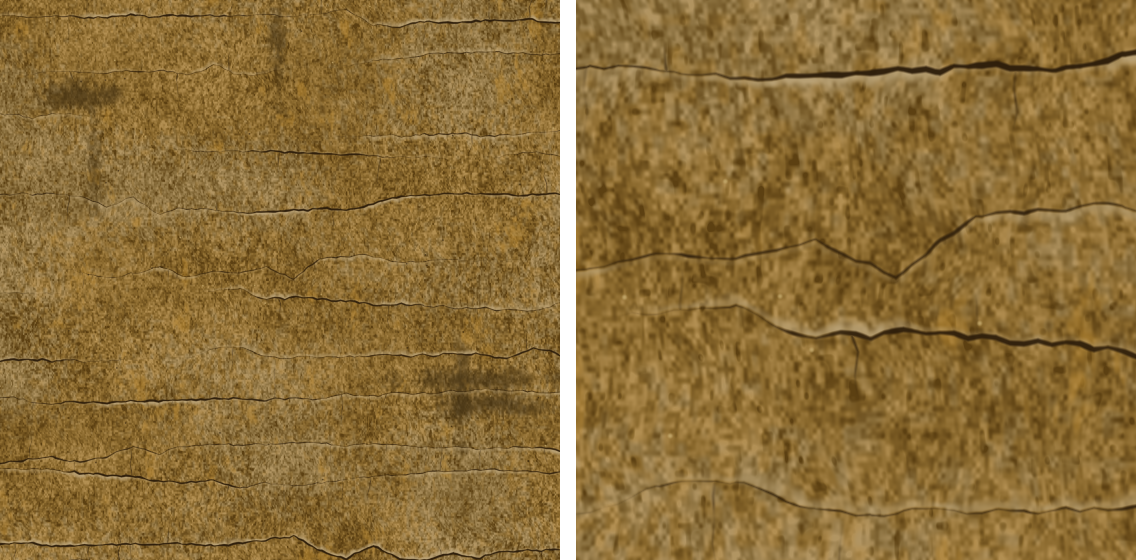
Left: the whole. Right: its middle third, enlarged.
A WebGL 2 fragment shader for this texture:

```glsl
#version 300 es
precision highp float;
// Weathered ochre surface: fine upright grain, broken and kinked horizontal cracks
// with pale lifted rims, small upright side cracks, dark stains and golden spots.
// Value noise gives the grain; loops scatter the cracks and the stains.

#define CRACK_ROWS 12
#define STAINS 6
#define BRANCH_CELLS 11.0
#define GRAIN_CONTRAST 1.0
#define THIN 0.0004
#define THICK 0.0015
#define SOFTNESS 0.0010
#define DARK vec3(0.36, 0.25, 0.07)
#define OCHRE vec3(0.54, 0.41, 0.175)
#define PALE vec3(0.70, 0.56, 0.32)
#define RIM_COLOR vec3(0.73, 0.64, 0.47)
#define CRACK_COLOR vec3(0.17, 0.11, 0.04)

uniform vec2 u_resolution;
out vec4 fragColor;

float hash(vec2 p) {
    vec3 q = fract(vec3(p.xyx) * 0.1031);
    q += dot(q, q.yzx + 33.33);
    return fract((q.x + q.y) * q.z);
}

// Smooth value noise, 0 to 1
float noise(vec2 p) {
    vec2 i = floor(p), f = fract(p);
    f = f * f * (3.0 - 2.0 * f);
    return mix(mix(hash(i), hash(i + vec2(1, 0)), f.x),
               mix(hash(i + vec2(0, 1)), hash(i + vec2(1, 1)), f.x), f.y);
}

// Angular one-dimensional noise, -0.5 to 0.5
float kinks(float x, float seed) {
    float i = floor(x);
    return mix(hash(vec2(i, seed)), hash(vec2(i + 1.0, seed)), x - i) - 0.5;
}

float crackHeight(float x, float row) {
    float base = (row + 0.5 + 0.6 * (hash(vec2(row, 71.0)) - 0.5)) / float(CRACK_ROWS);
    float bend = 0.045 * (noise(vec2(x * 2.3, row * 7.0 + 40.0)) - 0.5);
    float rough = smoothstep(0.5, 0.9, noise(vec2(x * 5.0, row * 5.0 + 90.0)));
    return base + bend + (0.005 + 0.038 * rough) * kinks(x * 21.0, row + 20.0)
         + 0.004 * kinks(x * 53.0, row + 50.0) + 0.003 * kinks(x * 120.0, row + 80.0);
}

float stroke(float d, float halfWidth, float px) {
    float soft = max(SOFTNESS, 0.8 * px);
    return 1.0 - smoothstep(halfWidth - soft, halfWidth + soft, abs(d));
}

// x: darkness of the crack and its side cracks, y: pale rim
vec2 crack(vec2 p, float row, float px) {
    float y = crackHeight(p.x, row);
    float slope = (crackHeight(p.x + 0.002, row) - y) / 0.002;
    float d = (p.y - y) / sqrt(1.0 + slope * slope);
    float presence = 0.8 * noise(vec2(p.x * 3.6, row * 3.0 + 150.0))
                   + 0.4 * hash(vec2(row, 33.0));
    float strength = smoothstep(0.42, 0.85, presence);
    float visible = smoothstep(0.18, 0.40, presence);
    float wear = noise(vec2(p.x * 80.0, row * 11.0 + 260.0));
    float width = mix(THIN, THICK, strength) * (0.5 + 0.9 * wear);
    float dark = stroke(d, width, px) * visible * mix(0.25 + 0.6 * wear, 0.95, strength);

    // Rim on one side, broken along its length
    float side = hash(vec2(row, 12.0)) < 0.7 ? -d : d;
    float broken = smoothstep(0.35, 0.6, noise(vec2(p.x * 10.0, row * 9.0 + 210.0)));
    float reach = 0.005 + 0.009 * wear * broken;
    float rim = smoothstep(0.0, 0.002, side) * (1.0 - smoothstep(0.002, reach, side))
              * (0.3 + 0.7 * broken) * (0.5 + 0.5 * strength) * visible;

    // Upright side cracks, at most one in each cell along the row
    vec2 id = vec2(floor(p.x * BRANCH_CELLS), row + 300.0);
    float span = mix(0.02, 0.085, hash(id + 17.0));
    float t = (hash(id + 5.0) < 0.6 ? y - p.y : p.y - y) / span;
    float root = (id.x + 0.25 + 0.5 * hash(id + 9.0)) / BRANCH_CELLS;
    float lean = 0.014 * (hash(id + 29.0) - 0.5) * t;
    float wobble = 0.005 * kinks(p.y * 70.0, id.x + row * 13.0);
    float taper = step(0.0, t) * (1.0 - smoothstep(0.3, 1.0, t)) * step(hash(id), 0.65);
    float faint = mix(0.25, 0.85, hash(id + 41.0)) * (0.6 + 0.4 * kinks(p.y * 150.0, id.x) * 2.0);
    float branch = stroke(p.x - root - lean - wobble, mix(0.0009, THIN, t), px)
                 * taper * visible * faint;
    return vec2(max(dark, branch), rim);
}

void main() {
    vec2 p = gl_FragCoord.xy / u_resolution.y;
    float px = 1.0 / u_resolution.y;

    // Upright grain with a slight sway, rougher in some regions
    vec2 g = p + vec2(0.008 * (noise(p * 25.0) - 0.5) + 0.04 * p.y, 0.0);
    float strokes = noise(g * vec2(225.0, 125.0)) - 0.5;
    float fine = noise(g * vec2(390.0, 300.0) + 31.0) - 0.5;
    float mid = noise(g * vec2(80.0, 38.0) + 63.0) - 0.5;
    float cloud = noise(p * vec2(8.0, 12.0) + 8.0) + noise(p * vec2(17.0, 21.0) + 15.0) - 1.0;
    float region = mix(0.75, 1.2, noise(p * vec2(5.0, 8.0) + 180.0));
    float pits = smoothstep(0.72, 0.95, noise(g * vec2(200.0, 130.0) + 90.0));
    float grain = region * (0.48 * strokes + 0.60 * fine - 0.32 * pits)
                + 0.22 * mid + 0.24 * cloud;
    float tone = clamp(0.565 + GRAIN_CONTRAST * grain, 0.0, 1.0);
    vec3 col = tone < 0.5 ? mix(DARK, OCHRE, tone * 2.0) : mix(OCHRE, PALE, tone * 2.0 - 1.0);

    // Greyed wear and golden spots
    float wear = 0.55 * noise(p * 6.0 + 120.0) + 0.45 * noise(g * vec2(150.0, 110.0) + 77.0);
    col += vec3(-0.006, 0.023, 0.066) * smoothstep(0.40, 0.70, wear) * min(1.0, 1.8 * tone);
    float spot = smoothstep(0.8, 1.05, noise(g * vec2(26.0, 19.0) + 50.0) + 0.3 * mid + 0.25 * strokes);
    col = mix(col, vec3(0.68, 0.49, 0.15), 0.45 * spot);

    // Dark stains, some upright and some lying
    for (int i = 0; i < STAINS; i++) {
        vec2 s = vec2(float(i), 500.0);
        vec2 center = vec2(hash(s), hash(s + 3.0));
        float reach = mix(0.07, 0.15, hash(s + 7.0));
        vec2 radius = i % 2 == 0 ? vec2(0.016, reach) : vec2(reach, 0.024);
        float d = length((p - center) / radius) + 0.9 * (noise(p * 30.0) - 0.5) + 0.5 * strokes;
        float stain = 1.0 - smoothstep(0.0, 1.4, d);
        col = mix(col, vec3(0.27, 0.20, 0.08), stain * mix(0.5, 0.75, hash(s + 11.0)));
    }

    // Rims first, then cracks above them
    vec2 marks = vec2(0.0);
    for (int i = -1; i <= CRACK_ROWS; i++) marks = max(marks, crack(p, float(i), px));
    col = mix(col, RIM_COLOR, min(0.9, marks.y * (0.85 + 0.6 * strokes)));
    col = mix(col, CRACK_COLOR, marks.x);

    // Sparse pale flecks and dark pits
    vec2 cell = floor(p * 60.0);
    float kind = hash(cell + 700.0);
    vec2 at = 0.25 + 0.5 * vec2(hash(cell + 720.0), hash(cell + 740.0));
    float fleck = stroke(length(fract(p * 60.0) - at) / 60.0, 0.0012, px);
    col = mix(col, vec3(0.80, 0.70, 0.46), 0.7 * fleck * step(0.993, kind));
    col = mix(col, CRACK_COLOR, 0.7 * fleck * step(kind, 0.008));

    fragColor = vec4(col, 1.0);
}
```
